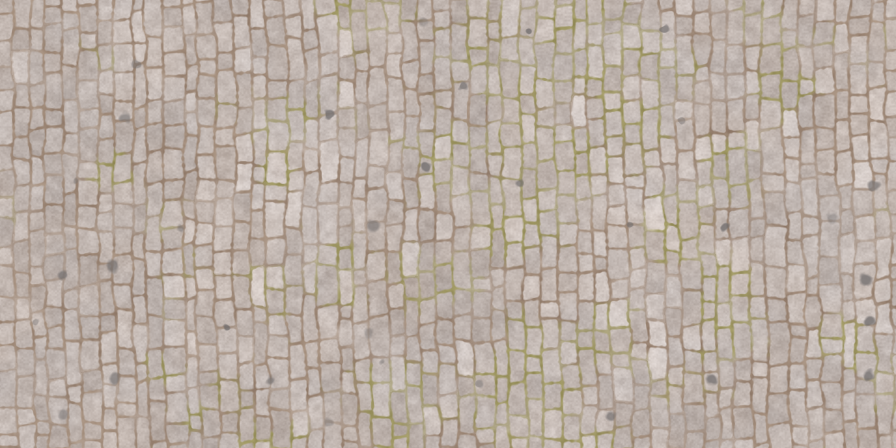
Write a Shadertoy shader that draws this texture.

```glsl
// Worn granite setts laid in upright, slightly wavering columns.
// Each column is cut into stones by jittered edges; sandy joints, moss,
// stone grain and dark stains are layered on with value noise.

#define COLUMNS 26.0      // columns per canvas height
#define ROWS 16.5         // mean stones per canvas height
#define EDGE_JITTER 0.36  // irregularity of stone sizes
#define JOINT 0.0027      // half width of a joint
#define SOFTNESS 0.0018   // blur of the joint edge
#define CORNER 0.008      // corner radius of a stone
#define GRAIN 0.30        // contrast of the stone grain
#define STAINS 0.20       // share of stain cells in use

const vec3 STONE_DARK  = vec3(0.665, 0.618, 0.592);
const vec3 STONE_LIGHT = vec3(0.835, 0.797, 0.778);
const vec3 SOIL        = vec3(0.515, 0.425, 0.360);
const vec3 SAND        = vec3(0.720, 0.640, 0.570);
const vec3 MOSS        = vec3(0.610, 0.590, 0.360);
const vec3 STAIN       = vec3(0.440, 0.425, 0.425);

float hash(vec2 p) {
    return fract(sin(dot(p, vec2(127.1, 311.7))) * 43758.5453);
}

float noise(vec2 p) {
    vec2 i = floor(p), f = fract(p);
    f = f * f * (3.0 - 2.0 * f);
    return mix(mix(hash(i), hash(i + vec2(1, 0)), f.x),
               mix(hash(i + vec2(0, 1)), hash(i + vec2(1, 1)), f.x), f.y);
}

float fbm(vec2 p) {
    float sum = 0.0, weight = 0.5;
    for (int k = 0; k < 4; k++) {
        sum += weight * noise(p);
        p = p * 2.03 + 17.3;
        weight *= 0.5;
    }
    return sum / 0.9375;
}

// Left edge of a column, wandering with height
float columnEdge(float i, float y) {
    return i + EDGE_JITTER * (hash(vec2(i, 3.0)) - 0.5)
             + 0.24 * (noise(vec2(i * 7.0, y * 20.0)) - 0.5);
}

// Lower edge of a stone, tilted across its column
float rowEdge(float j, float column, float across) {
    vec2 id = vec2(column, j);
    return j + 1.5 * EDGE_JITTER * (hash(id + 5.2) - 0.5)
             + 0.26 * (hash(id + 9.7) - 0.4) * (across - 0.5);
}

// Inner distance to the stone outline in x, stone id in yz
vec3 sett(vec2 p) {
    float u = p.x * COLUMNS + 0.8 * noise(p * vec2(1.5, 2.5)) + 0.25 * p.y;
    float i = floor(u);
    if (u < columnEdge(i, p.y)) i -= 1.0;
    else if (u > columnEdge(i + 1.0, p.y)) i += 1.0;
    float left = columnEdge(i, p.y), right = columnEdge(i + 1.0, p.y);

    float across = (u - left) / (right - left);
    float rows = ROWS * mix(0.85, 1.15, hash(vec2(i, 8.0)));
    float v = p.y * rows + 9.0 * hash(vec2(i, 1.0));
    float j = floor(v);
    if (v < rowEdge(j, i, across)) j -= 1.0;
    else if (v > rowEdge(j + 1.0, i, across)) j += 1.0;
    float low = rowEdge(j, i, across), high = rowEdge(j + 1.0, i, across);

    vec2 inset = min(vec2(u - left, v - low), vec2(right - u, high - v));
    inset /= vec2(COLUMNS, rows);
    return vec3(CORNER - length(max(CORNER - inset, 0.0)), i, j);
}

// Scattered round blots, one candidate per grid cell
float stains(vec2 p) {
    vec2 cell = floor(p * 9.0);
    float used = step(hash(cell + 2.6), STAINS);
    vec2 centre = (cell + 0.25 + 0.5 * vec2(hash(cell + 4.1), hash(cell + 7.3))) / 9.0;
    float radius = mix(0.008, 0.018, hash(cell + 6.4));
    float d = length(p - centre) + 0.008 * (noise(p * 90.0) - 0.5);
    return used * (1.0 - smoothstep(0.45 * radius, radius, d)) * mix(0.35, 0.8, hash(cell));
}

void mainImage(out vec4 fragColor, in vec2 fragCoord) {
    vec2 p = fragCoord / iResolution.y;
    vec3 stone = sett(p);
    vec2 id = stone.yz;

    // Stone tone: broad drift, one shade per stone, then mottling and grain
    float tone = 0.55 + 0.42 * (hash(id + 0.7) - 0.5) + 0.5 * (fbm(p * 3.0) - 0.5);
    tone += 0.20 * step(0.91, hash(id + 3.3));
    tone += 0.75 * (fbm(p * 55.0 + 31.0 * hash(id)) - 0.5);
    tone += GRAIN * (noise(p * 240.0) - 0.5);
    vec3 color = mix(STONE_DARK, STONE_LIGHT, tone);
    color += vec3(0.012, 0.0, -0.012) * (noise(p * 14.0 + 40.0) - 0.5);

    // Joints: ragged, worn away in places, filled with soil and sand
    float d = stone.x + 0.0034 * (noise(p * 130.0) - 0.5);
    float soft = SOFTNESS + 0.4 / iResolution.y;
    float joint = 1.0 - smoothstep(JOINT - soft, JOINT + soft, d);
    float wear = mix(0.55, 1.0, smoothstep(0.25, 0.6, noise(p * 16.0 + 11.0)));
    vec3 filling = mix(SOIL, SAND, 0.25 * noise(p * 150.0) + 0.75 * fbm(p * 24.0 + 5.0));

    // Moss gathers in patches of joints, mostly right of the middle
    float aspect = iResolution.x / iResolution.y;
    float region = 0.22 * (1.0 - smoothstep(0.1, 0.42, abs(p.x / aspect - 0.58)));
    float moss = smoothstep(0.60, 0.76, fbm(p * 8.0 + 23.0) + region);
    filling = mix(filling, MOSS + 0.12 * (noise(p * 110.0) - 0.5), 0.85 * moss);
    color = mix(color, filling, joint * wear);

    color = mix(color, STAIN, stains(p));
    fragColor = vec4(clamp(color, 0.0, 1.0), 1.0);
}
```
